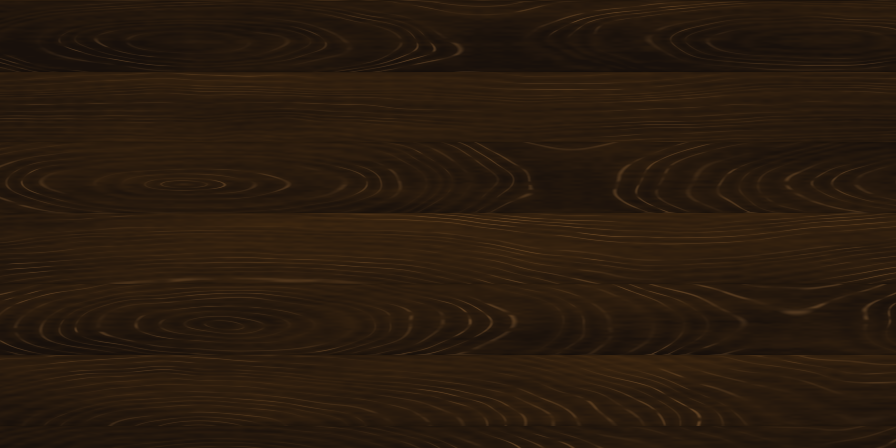
A Shadertoy shader for this texture:

```glsl
// Dark stained wood boards with horizontal grain. Each board is a slice through
// stretched growth rings: a cut near the heart gives nested arches, a cut far
// from it gives straight lines. Stretched noise adds fibres and stain.
#define BOARD_HEIGHT 0.158
#define BOARD_SHIFT 0.05
#define RING_DENSITY 92.0
#define HEART_SLOPE 0.2
#define GRAIN_WOBBLE 0.016
#define FIBRE_CONTRAST 0.4
#define STAIN_CONTRAST 0.85
#define RING_GLOW 0.9
#define DARK_STAIN vec3(0.106, 0.070, 0.044)
#define WARM_WOOD vec3(0.212, 0.134, 0.058)
#define PALE_RING vec3(0.155, 0.112, 0.065)

float hash(vec2 p) {
    return fract(sin(dot(p, vec2(127.1, 311.7))) * 43758.5453);
}

float noise(vec2 p) {
    vec2 i = floor(p), f = fract(p);
    f = f * f * (3.0 - 2.0 * f);
    float low = mix(hash(i), hash(i + vec2(1.0, 0.0)), f.x);
    float high = mix(hash(i + vec2(0.0, 1.0)), hash(i + vec2(1.0, 1.0)), f.x);
    return mix(low, high, f.y);
}

// Ring phase in x, share of the ring that crosses the board in y
vec2 growthRings(vec2 p, float across, float board, float straight) {
    float offset = straight > 0.5 ? 0.09 + 0.05 * abs(board) : 0.012;
    float wobble = noise(vec2(p.x * 3.0, p.y * 11.0 + board * 17.0)) - 0.5;
    wobble += 0.4 * (noise(vec2(p.x * 11.0, p.y * 30.0 + board * 9.0)) - 0.5);
    float v = across + offset + GRAIN_WOBBLE * wobble;

    // The heart rises and sinks along the board, turning in pointed tips
    float bend = 1.0 + 0.25 * abs(board);
    float heartX = 0.36 + 0.15 * hash(vec2(board, 4.0));
    float depth = HEART_SLOPE / bend * asin(0.97 * sin(bend * (p.x - heartX)));
    depth += 0.03 * (noise(vec2(p.x * 2.5, board * 7.0)) - 0.5);
    depth += 0.006 * (noise(vec2(p.x * 9.0, p.y * 25.0)) - 0.5);

    float radius = sqrt(v * v + depth * depth + 0.00002);
    float phase = radius * RING_DENSITY + 1.5 * noise(vec2(radius * 50.0, board));
    return vec2(phase, depth * depth / (radius * radius));
}

void mainImage(out vec4 fragColor, in vec2 fragCoord) {
    vec2 p = fragCoord / iResolution.y;

    // Boards
    float row = (p.y - BOARD_SHIFT) / BOARD_HEIGHT;
    float board = floor(row);
    float local = fract(row);
    float straight = 1.0 - mod(board, 2.0);
    float across = (local - 0.5) * BOARD_HEIGHT;
    float shift = board * 13.0;

    // Thin pale ring lines of uneven strength, broken into strokes
    vec2 rings = growthRings(p, across, board, straight);
    float width = clamp(0.8 * fwidth(rings.x), 0.13, 0.42);
    float f = fract(rings.x);
    float line = 1.0 - smoothstep(0.0, width, abs(f - 0.57));
    float patches = noise(vec2(p.x * 4.0, p.y * 20.0 + shift));
    float strokes = noise(vec2(p.x * 22.0, p.y * 110.0 + shift));
    line *= 0.35 + 0.9 * hash(vec2(floor(rings.x), board));
    line *= smoothstep(0.1, 0.8, patches) * smoothstep(0.05, 0.75, strokes);
    line *= mix(0.75, 1.2, rings.y);

    // Stain and fibres
    float stain = noise(vec2(p.x * 1.5, p.y * 9.0 + shift));
    stain = mix(stain, noise(vec2(p.x * 3.5, p.y * 28.0 + shift)), 0.35);
    float fibre = noise(vec2(p.x * 7.0, p.y * 160.0 + shift));
    float pores = noise(vec2(p.x * 45.0, p.y * 230.0 + shift));

    float tone = 0.32 + 0.24 * straight + 0.34 * (local - 0.5);
    tone += STAIN_CONTRAST * (stain - 0.5);
    tone += FIBRE_CONTRAST * (0.6 * fibre + 0.6 * pores - 0.6);
    tone += 0.22 * (smoothstep(0.0, 0.57, f) * (1.0 - smoothstep(0.57, 1.0, f)) - 0.3);

    // Colour, with a faint dark joint between boards
    vec3 colour = mix(DARK_STAIN, WARM_WOOD, clamp(tone, -0.1, 1.4));
    colour += PALE_RING * line * RING_GLOW;
    float joint = min(local, 1.0 - local) * BOARD_HEIGHT;
    colour *= 1.0 - 0.12 * (1.0 - smoothstep(0.0, 0.005, joint));
    fragColor = vec4(colour, 1.0);
}
```
